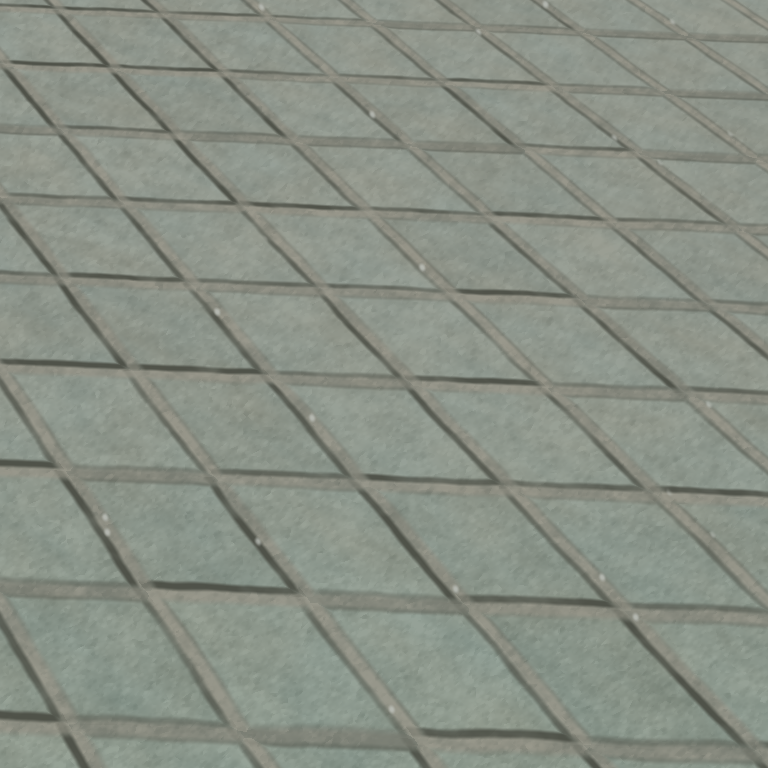
This texture is drawn by a Shadertoy shader. Its source:

```glsl
// Worn grey-green paving tiles in perspective, with sandy joints and shadowed edges.

const vec3 TILE_DARK  = vec3(0.490, 0.520, 0.482);
const vec3 TILE_LIGHT = vec3(0.605, 0.635, 0.595);
const vec3 TILE_FAR   = vec3(0.570, 0.582, 0.545);
const vec3 SAND       = vec3(0.600, 0.585, 0.535);
const vec3 SILT       = vec3(0.465, 0.470, 0.430);
const vec3 SHADOW     = vec3(0.290, 0.300, 0.265);
const vec3 CHIP       = vec3(0.740, 0.755, 0.730);

float hash(vec2 p) {
    vec3 q = fract(p.xyx * 0.1031);
    q += dot(q, q.yzx + 33.33);
    return fract((q.x + q.y) * q.z);
}

// Cellular noise: x = distance to the nearest point, y = random value of that point
vec2 cellular(vec2 p) {
    vec2 cell = floor(p), nearest = vec2(9.0, 0.0);
    for (int j = -1; j <= 1; j++)
    for (int i = -1; i <= 1; i++) {
        vec2 id = cell + vec2(i, j);
        vec2 point = id + vec2(hash(id), hash(id + 57.3));
        float d = distance(p, point);
        if (d < nearest.x) nearest = vec2(d, hash(id + 19.7));
    }
    return nearest;
}

// Soft random bumps, each fading out from its cell point
float bumps(vec2 p) {
    vec2 c = cellular(p);
    return (c.y - 0.5) * (1.0 - smoothstep(0.1, 0.8, c.x));
}

// Layered, rotated sines in the range -1 to 1
float waves(vec2 p) {
    float sum = 0.0, amp = 0.5;
    for (int i = 0; i < 4; i++) {
        sum += amp * sin(p.x + 1.7 * sin(p.y)) * cos(p.y + 1.3 * sin(p.x));
        p = mat2(1.5, 1.1, -1.1, 1.5) * p + 2.3;
        amp *= 0.6;
    }
    return sum;
}

// Canvas point (y down) to tile coordinates: inverse of (start + u*col + v*row) / (1 + depth*v)
vec2 tilePlane(vec2 p) {
    const vec2 start = vec2(0.0781, 0.0130);
    const vec2 col = vec2(0.1354, 0.0055);
    const vec2 row = vec2(0.0647, 0.0724);
    const float depth = -0.0494;
    return inverse(mat2(col, row - depth * p)) * (p - start);
}

float band(float x, float center, float halfWidth, float soft) {
    return 1.0 - smoothstep(halfWidth - soft, halfWidth + soft, abs(x - center));
}

// Joint profile: x = sandy strip, y = shadow below the tile edge
vec2 joint(float across, float soft, float strength) {
    float strip = band(across, 0.018, 0.055, soft + 0.015);
    float edge = band(across, -0.048, 0.017 + 0.013 * strength, soft) * strength;
    float farEdge = band(across, 0.075, 0.016, soft) * 0.5 * (1.0 - strength);
    return vec2(strip, max(edge, farEdge));
}

void mainImage(out vec4 fragColor, in vec2 fragCoord) {
    vec2 p = fragCoord / iResolution.xy;
    p.y = 1.0 - p.y;
    vec2 plane = tilePlane(p);
    vec2 soft = 0.014 + 0.5 * fwidth(plane);

    // Slightly uneven grid
    vec2 grid = plane + 0.016 * vec2(waves(plane * 3.1), waves(plane.yx * 2.7 + 4.0));
    vec2 line = round(grid), tile = floor(grid);
    vec2 across = grid - line;

    // Tile surface: tone per tile, soft mottling, slanted grain at two sizes
    float mottle = waves(plane * 5.0 + 7.0 * hash(tile));
    vec2 slanted = mat2(1.0, 0.6, -0.5, 1.0) * p;
    float grain = bumps(slanted * vec2(60.0, 95.0)) + 0.8 * bumps(slanted * vec2(120.0, 170.0) + 31.0);
    float tone = 0.60 + 0.26 * (hash(tile + 3.1) - 0.5) + 0.34 * mottle + 0.55 * grain;
    vec3 color = mix(TILE_DARK, TILE_LIGHT, clamp(tone, 0.0, 1.0));
    color = mix(color, TILE_FAR, 0.4 * (1.0 - p.y) * (0.5 + 0.5 * p.x));
    color += vec3(-0.018, 0.0, -0.004) * smoothstep(0.3, 1.0, p.y);
    color += vec3(0.012, -0.002, -0.010) * waves(plane * 2.3 + 6.0);

    // Wear of each joint piece, varied along its length
    float randomU = hash(vec2(line.x, tile.y) + 11.0);
    float randomV = hash(vec2(tile.x, line.y) + 83.0);
    float haze = 1.0 - 0.45 * p.x * (1.0 - p.y);
    float patchy = 1.0 + 0.45 * waves(plane * 4.0 + 9.0);
    vec2 strength = vec2(mix(0.5, 1.1, randomU), mix(0.1, 1.1, randomV));
    strength = clamp(strength * patchy * haze, 0.0, 1.0);
    vec2 slant = joint(across.x, soft.x, strength.x);
    vec2 level = joint(across.y, soft.y, strength.y);

    // Sand and silt filling, then shadows that stop at the crossings
    float filling = max(slant.x, level.x);
    float siltiness = slant.x > level.x ? 0.5 * randomU : 0.8 * (1.0 - randomV);
    siltiness = clamp(siltiness + 0.45 * waves(plane * 6.0) - 0.5 * grain + 0.1, 0.0, 1.0);
    color = mix(color, mix(SAND, SILT, siltiness), 0.75 * filling);
    float shade = max(slant.y * (1.0 - 0.7 * level.x), level.y * (1.0 - 0.7 * slant.x));
    color = mix(color, SHADOW, 0.92 * shade);

    // Rare pale chips along the slanted joints
    vec2 chip = cellular(slanted * vec2(30.0, 22.0) + 5.0);
    float chipMask = step(0.9, chip.y) * (1.0 - smoothstep(0.03, 0.2, chip.x));
    color = mix(color, CHIP, 0.8 * chipMask * band(across.x, 0.02, 0.08, 0.04));

    fragColor = vec4(color, 1.0);
}
```
